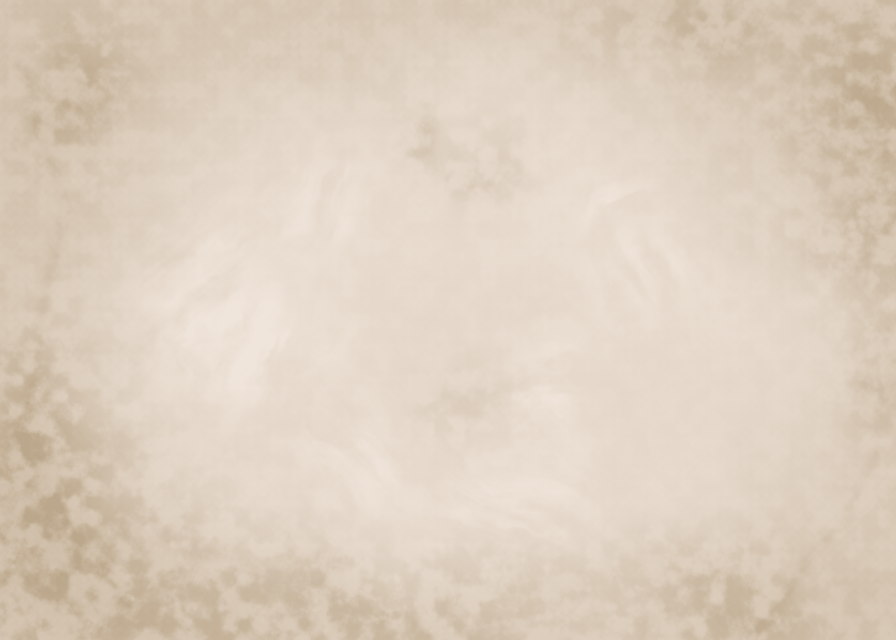
Write a WebGL 2 fragment shader that draws this texture.

```glsl
#version 300 es
precision highp float;
// Aged cream paper: a pale oval centre fading to tan edges, with gritty stains,
// brushed pale patches, faint creases and a fine woven grain.
// A single tone value is built up from soft blobs and noise, then coloured.

#define DARK_TAN vec3(0.735, 0.655, 0.545)
#define PALE_CREAM vec3(0.930, 0.885, 0.842)
#define CENTRE_TONE 0.87
#define EDGE_TONE 0.53
#define STAIN_GRIT 1.1
#define BRUSH_GAIN 0.16
#define MOTTLE 0.13
#define CREASE_DEPTH 0.13
#define WEAVE_COUNT 61.0
#define WEAVE_DEPTH 0.022

uniform vec2 u_resolution;
out vec4 fragColor;

// Centre and radii of each stain, with the canvas height as unit
const vec4 STAINS[12] = vec4[12](
    vec4(0.12, 0.86, 0.07, 0.12), vec4(0.66, 0.78, 0.03, 0.05),
    vec4(0.77, 0.75, 0.07, 0.05), vec4(1.09, 0.96, 0.15, 0.07),
    vec4(1.39, 0.84, 0.13, 0.16), vec4(1.36, 0.60, 0.09, 0.10),
    vec4(1.38, 0.40, 0.05, 0.08), vec4(0.05, 0.34, 0.12, 0.15),
    vec4(0.08, 0.10, 0.25, 0.18), vec4(0.58, 0.03, 0.30, 0.09),
    vec4(1.13, 0.06, 0.13, 0.10), vec4(0.73, 0.38, 0.10, 0.05));
const float STAIN_DEPTH[12] = float[12](
    0.24, 0.26, 0.20, 0.20, 0.27, 0.20, 0.20, 0.26, 0.27, 0.27, 0.25, 0.15);

// Centre and radii of each brushed pale patch
const vec4 PATCHES[8] = vec4[8](
    vec4(0.31, 0.56, 0.11, 0.10), vec4(0.57, 0.28, 0.09, 0.08),
    vec4(0.48, 0.69, 0.07, 0.08), vec4(0.85, 0.39, 0.05, 0.10),
    vec4(1.01, 0.57, 0.09, 0.06), vec4(0.96, 0.67, 0.08, 0.05),
    vec4(0.80, 0.20, 0.10, 0.12), vec4(0.39, 0.46, 0.12, 0.07));

// Bent crease lines: three joined points each
const vec2 CREASES[9] = vec2[9](
    vec2(0.03, 0.90), vec2(0.10, 0.69), vec2(0.03, 0.30),
    vec2(0.05, 0.27), vec2(0.11, 0.18), vec2(0.20, 0.06),
    vec2(1.37, 0.30), vec2(1.31, 0.18), vec2(1.18, 0.02));

float hash(vec2 p) {
    return fract(sin(dot(p, vec2(127.1, 311.7))) * 43758.5453);
}

float noise(vec2 p) {
    vec2 i = floor(p), f = fract(p);
    f = f * f * (3.0 - 2.0 * f);
    return mix(mix(hash(i), hash(i + vec2(1, 0)), f.x),
               mix(hash(i + vec2(0, 1)), hash(i + vec2(1, 1)), f.x), f.y);
}

float fbm(vec2 p) {
    float sum = 0.0, amp = 0.5;
    for (int i = 0; i < 5; i++) {
        sum += amp * noise(p);
        p = mat2(1.6, 1.2, -1.2, 1.6) * p + 7.3;
        amp *= 0.5;
    }
    return sum / 0.97;
}

float blob(vec2 p, vec4 shape) {
    vec2 d = (p - shape.xy) / shape.zw;
    return exp(-dot(d, d));
}

float segmentDistance(vec2 p, vec2 a, vec2 b) {
    vec2 pa = p - a, ba = b - a;
    return length(pa - ba * clamp(dot(pa, ba) / dot(ba, ba), 0.0, 1.0));
}

// Streaky noise drawn out along a given angle
float brush(vec2 p, float angle) {
    float c = cos(angle), s = sin(angle);
    return fbm(mat2(c, -s, s, c) * p * vec2(9.0, 34.0));
}

void main() {
    vec2 p = gl_FragCoord.xy / u_resolution.y;
    p.x *= 1.399 * u_resolution.y / u_resolution.x;
    vec2 warp = vec2(fbm(p * 8.0), fbm(p * 8.0 + 31.0)) - 0.5;
    vec2 q = p + 0.10 * warp;
    float grit = smoothstep(0.28, 0.72, fbm(p * 42.0 + 5.0));

    // Pale oval centre and broad mottling
    float oval = length((q - vec2(0.74, 0.46)) / vec2(0.72, 0.55));
    float rim = smoothstep(0.5, 1.15, oval);
    float tone = mix(CENTRE_TONE, EDGE_TONE, rim);
    tone += MOTTLE * (fbm(p * 6.0 + 13.0) - 0.5);
    tone += (0.04 + 0.07 * rim) * (grit - 0.5);

    // Gritty stains
    for (int i = 0; i < 12; i++)
        tone -= STAIN_DEPTH[i] * blob(q, STAINS[i]) * (0.45 + STAIN_GRIT * (1.0 - grit));

    // Brushed pale patches, each with its own stroke direction
    for (int i = 0; i < 8; i++) {
        float streak = smoothstep(0.3, 0.7, brush(q, 0.6 + 1.9 * float(i)));
        tone += BRUSH_GAIN * blob(q, PATCHES[i]) * streak;
    }

    // Creases, broken up by the grit
    for (int i = 0; i < 9; i += 3) {
        vec2 c = p + 0.025 * warp;
        float d = min(segmentDistance(c, CREASES[i], CREASES[i + 1]),
                      segmentDistance(c, CREASES[i + 1], CREASES[i + 2]));
        tone -= CREASE_DEPTH * exp(-d * d / 0.00008) * (1.0 - 0.6 * grit);
    }

    // Zigzag weave, strongest toward the rim
    vec2 w = p * WEAVE_COUNT;
    float zigzag = abs(fract(w.x) - 0.5);
    float weave = sin(6.2832 * (w.y + zigzag)) * 0.6 + cos(6.2832 * w.x) * 0.4;
    tone += WEAVE_DEPTH * weave * (0.35 + 0.65 * rim);

    fragColor = vec4(mix(DARK_TAN, PALE_CREAM, clamp(tone, 0.0, 1.05)), 1.0);
}
```
